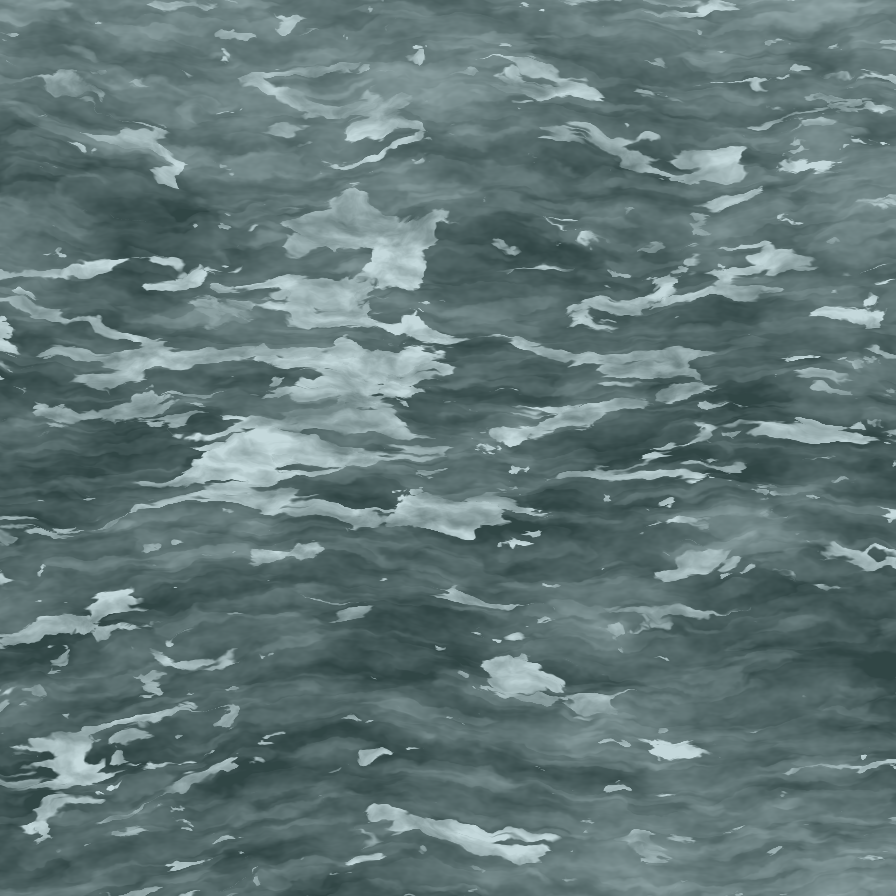
A WebGL 2 fragment shader for this texture:

```glsl
#version 300 es
precision highp float;

uniform vec2 u_resolution;
out vec4 fragColor;

const vec3 DEEP_WATER = vec3(0.25, 0.33, 0.33);
const vec3 BRIGHT_FOAM = vec3(0.72, 0.80, 0.81);

vec2 hashGradient(vec2 cell) {
    vec3 h = fract(cell.xyx * vec3(0.1031, 0.1030, 0.0973));
    h += dot(h, h.yzx + 33.33);
    float angle = 6.28318 * fract((h.x + h.y) * h.z);
    return vec2(cos(angle), sin(angle));
}

float gradientNoise(vec2 p) {
    vec2 i = floor(p), f = fract(p);
    vec2 u = f * f * f * (f * (f * 6.0 - 15.0) + 10.0);
    float a = dot(hashGradient(i), f);
    float b = dot(hashGradient(i + vec2(1, 0)), f - vec2(1, 0));
    float c = dot(hashGradient(i + vec2(0, 1)), f - vec2(0, 1));
    float d = dot(hashGradient(i + vec2(1, 1)), f - vec2(1, 1));
    return mix(mix(a, b, u.x), mix(c, d, u.x), u.y);
}

float fbm(vec2 p, int octaves) {
    float sum = 0.0, amplitude = 1.0;
    for (int i = 0; i < octaves; i++) {
        sum += amplitude * gradientNoise(p);
        p = p * 2.03 + vec2(17.3, 9.7);
        amplitude *= 0.5;
    }
    return sum;
}

// Soft elliptical falloff that gathers foam around a centre
float gather(vec2 p, vec2 centre, vec2 radius) {
    vec2 d = (p - centre) / radius;
    return exp(-dot(d, d));
}

// Bends the surface into gently tilted wave lines
vec2 bendSurface(vec2 p) {
    float tilt = 0.07 * gradientNoise(p * vec2(2.2, 2.8) + 4.6);
    vec2 chop = vec2(fbm(p * vec2(9.0, 14.0) + 31.0, 4), fbm(p * vec2(12.0, 18.0) + 57.0, 5));
    return p + vec2(0.0, tilt) + chop * vec2(0.035, 0.014);
}

// Tone of the open water, 0 = deep, 1 = bright
float waterTone(vec2 p, vec2 q) {
    float swell = fbm(q * vec2(3.0, 8.0) + 12.4, 4);
    float ripple = fbm(q * vec2(9.0, 38.0) + 71.2, 4);
    float stroke = smoothstep(-0.05, 0.05, fbm(q * vec2(5.0, 21.0) + 43.7, 4)) - 0.5;
    float glint = smoothstep(0.12, 0.32, fbm(q * vec2(8.0, 40.0) + 19.1, 3));
    float haze = 0.19 * smoothstep(0.5, 1.0, p.y);
    haze += 0.22 * gather(p, vec2(0.95, 0.0), vec2(0.4, 0.15));
    return 0.105 + haze + 0.34 * swell + 0.24 * ripple + 0.09 * stroke + 0.13 * glint;
}

// Broken crests along the level lines of stretched noise
float foamStreaks(vec2 q, float density) {
    float level = abs(fbm(q * vec2(2.6, 13.0) + 88.1, 5));
    float gaps = fbm(q * vec2(5.0, 11.0) + 23.9, 4);
    float width = 0.15 * smoothstep(-0.02, 0.40, gaps + density);
    return 1.0 - smoothstep(width - 0.025, width + 0.015, level + 0.025);
}

// Ragged sheets of foam
float foamPatches(vec2 q, float density) {
    float field = fbm(q * vec2(5.5, 15.0) + 5.3, 6) + density;
    return smoothstep(0.41, 0.47, field);
}

// Small loose flecks in clusters
float foamFlecks(vec2 q, float density) {
    float field = fbm(q * vec2(19.0, 50.0) + 64.5, 4);
    float cluster = gradientNoise(q * vec2(4.0, 6.0) + 37.8);
    return smoothstep(0.48, 0.58, field + 0.4 * cluster + 0.3 * density);
}

void main() {
    vec2 p = gl_FragCoord.xy / u_resolution.y;
    vec2 q = bendSurface(p);

    // Where foam gathers
    float density = 0.58 * gather(q, vec2(0.40, 0.69), vec2(0.11, 0.09));
    density += 0.34 * gather(q, vec2(0.34, 0.52), vec2(0.17, 0.07));
    density += 0.34 * gather(q, vec2(0.52, 0.42), vec2(0.14, 0.035));
    density += 0.36 * gather(q, vec2(0.08, 0.19), vec2(0.22, 0.06));
    density += 0.20 * gather(q, vec2(0.92, 0.83), vec2(0.22, 0.10));
    density -= 0.18 * gather(p, vec2(0.75, 0.0), vec2(0.6, 0.16));

    float streaks = foamStreaks(q, density);
    float patches = foamPatches(q, density);
    float flecks = foamFlecks(q, density);
    float foam = max(max(0.9 * streaks, patches), 0.9 * flecks);

    // Grey veils and bright crusts within the foam
    float veil = fbm(q * vec2(8.0, 18.0) + 91.6, 4);
    float crust = fbm(q * vec2(30.0, 62.0) + 14.2, 4);
    float foamTone = 0.83 + 0.55 * veil + 0.36 * crust;

    float tone = waterTone(p, q);
    tone = mix(tone, max(foamTone, tone + 0.12), foam);
    tone += 0.07 * fbm(p * vec2(60.0, 90.0), 2);
    tone = clamp(tone, -0.12, 1.10);

    fragColor = vec4(mix(DEEP_WATER, BRIGHT_FOAM, tone), 1.0);
}
```
